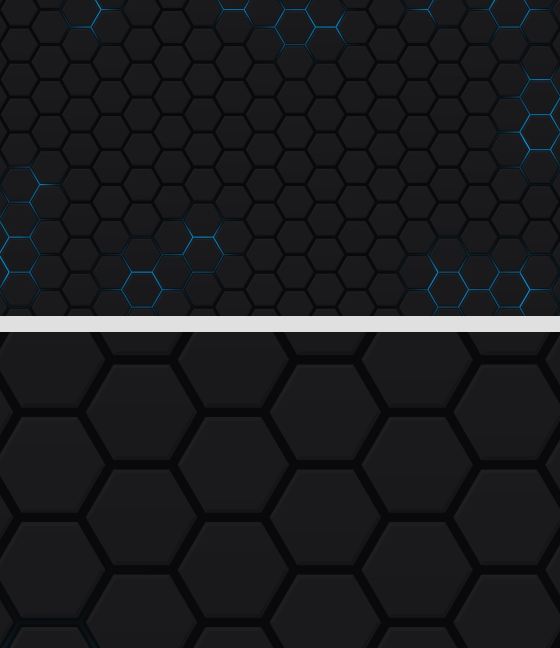
Top: the whole. Bottom: its middle third, enlarged.
A Shadertoy shader for this pattern:

```glsl
// Dark bevelled hexagon tiles with blue light glowing through some of the seams.

const vec2 ORIGIN = vec2(0.0613, 0.859);   // centre of a reference tile
const float PITCH = 0.1108;                // tile height, in canvas heights
const float STRETCH = 1.0103;              // slight horizontal widening
const vec2 LATTICE = vec2(1.7320508, 1.0);

const vec3 TILE = vec3(0.101, 0.101, 0.110);
const vec3 SEAM = vec3(0.036, 0.037, 0.042);
const vec3 GLOW = vec3(0.08, 0.55, 0.80);

// Soft lights: centre x, centre y, radius, in canvas heights
const vec3 LIGHTS[15] = vec3[15](
    vec3(0.935, 0.917, 0.080), vec3(1.050, 0.914, 0.055), vec3(0.740, 0.980, 0.060),
    vec3(0.290, 0.960, 0.070), vec3(1.360, 1.000, 0.060), vec3(1.620, 1.000, 0.100),
    vec3(1.710, 0.700, 0.080), vec3(1.700, 0.550, 0.090), vec3(0.100, 0.410, 0.065),
    vec3(0.020, 0.250, 0.090), vec3(0.060, 0.130, 0.070), vec3(0.450, 0.100, 0.100),
    vec3(0.640, 0.220, 0.080), vec3(1.410, 0.100, 0.095), vec3(1.640, 0.080, 0.100));

float hash21(vec2 p) {
    vec3 h = fract(vec3(p.xyx) * 0.1031);
    h += dot(h, h.yzx + 33.33);
    return fract((h.x + h.y) * h.z);
}

// Position relative to the nearest tile centre
vec2 hexLocal(vec2 q) {
    vec2 a = mod(q + 0.5 * LATTICE, LATTICE) - 0.5 * LATTICE;
    vec2 b = mod(q, LATTICE) - 0.5 * LATTICE;
    return dot(a, a) < dot(b, b) ? a : b;
}

// Outward normal of the nearest tile side
vec2 sideNormal(vec2 local) {
    vec2 best = vec2(0.0, 1.0);
    for (int i = -1; i <= 1; i += 2) {
        vec2 axis = vec2(0.8660254, 0.5 * float(i));
        if (abs(dot(local, axis)) > abs(dot(local, best))) best = axis;
    }
    return dot(local, best) < 0.0 ? -best : best;
}

// Combined strength of all lights at a point
float lightField(vec2 p) {
    float sum = 0.0;
    for (int i = 0; i < LIGHTS.length(); i++) {
        vec2 d = (p - LIGHTS[i].xy) / LIGHTS[i].z;
        sum += exp(-dot(d, d));
    }
    return min(1.2 * sum, 1.0);
}

// Smooth line of given half width around distance zero
float line(float dist, float halfWidth, float aa) {
    return 1.0 - smoothstep(halfWidth - 0.5 * aa, halfWidth + 0.5 * aa, abs(dist));
}

void mainImage(out vec4 fragColor, in vec2 fragCoord) {
    vec2 p = fragCoord / iResolution.y;
    vec2 q = (p - ORIGIN) / (PITCH * vec2(STRETCH, 1.0));
    float aa = 1.2 / (iResolution.y * PITCH);

    vec2 local = hexLocal(q);
    vec2 normal = sideNormal(local);
    vec2 cell = q - local;
    float edge = 0.5 - dot(local, normal);

    // Tile face with a faint bevel, lighter toward the upper left
    float facing = dot(normal, vec2(-0.5, 0.866));
    float bevel = line(edge - 0.065, 0.016, aa) * facing;
    float tone = hash21(round(cell / vec2(0.8660254, 0.5)) + 50.0) - 0.5;
    vec3 col = TILE * (1.0 + 0.04 * tone + 0.05 * local.y) + 0.018 * bevel;

    // Dark seam
    col = mix(col, SEAM, line(edge, 0.045, aa));

    // Glow varies from one seam to the next, shared by both neighbours
    vec2 seamId = round((cell + 0.5 * normal) / vec2(0.4330127, 0.25));
    float light = lightField(p) * mix(0.5, 1.0, hash21(seamId + 90.0));
    float core = line(edge, 0.017, aa);
    float halo = exp(-edge * edge / 0.0025);
    col += GLOW * light * (0.75 * core + 0.22 * halo);

    fragColor = vec4(col, 1.0);
}
```
